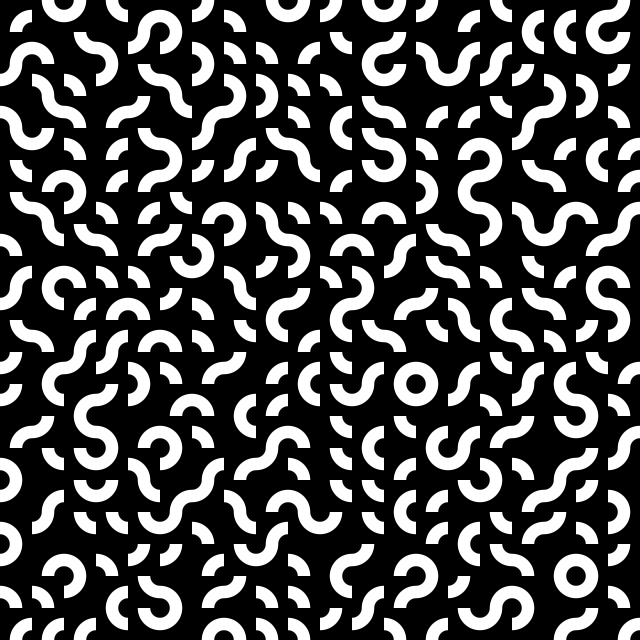
This pattern is drawn by a Shadertoy shader. Its source:

```glsl
#define CELLS 20.0        // tiles across and down
#define ARC_RADIUS 0.5    // in tile units, so arcs join at edge midpoints
#define LINE_WIDTH 0.39   // in tile units
#define SAMPLES 4         // subsamples per pixel axis
#define INK vec3(1.0)
#define GROUND vec3(0.0)

float hash(vec2 p) {
    return fract(sin(dot(p, vec2(12.9898, 78.233))) * 43758.5453);
}

// One quarter ring per tile, centred on a randomly chosen corner
float arcMask(vec2 p, float softness) {
    float pick = floor(hash(floor(p)) * 4.0);
    vec2 corner = vec2(1.0 - mod(pick, 2.0), floor(pick / 2.0));
    float ring = abs(distance(fract(p), corner) - ARC_RADIUS) - 0.5 * LINE_WIDTH;
    return clamp(0.5 - ring / softness, 0.0, 1.0);
}

void mainImage(out vec4 fragColor, in vec2 fragCoord) {
    float tilesPerPixel = CELLS / iResolution.y;
    float samples = float(SAMPLES);
    float coverage = 0.0;

    // Subsampling also smooths the square-cut arc ends at tile borders
    for (int y = 0; y < SAMPLES; y++) {
        for (int x = 0; x < SAMPLES; x++) {
            vec2 offset = (vec2(x, y) + 0.5) / samples - 0.5;
            vec2 p = (fragCoord + offset) * tilesPerPixel;
            coverage += arcMask(p, tilesPerPixel / samples);
        }
    }
    coverage /= samples * samples;

    fragColor = vec4(mix(GROUND, INK, coverage), 1.0);
}
```
